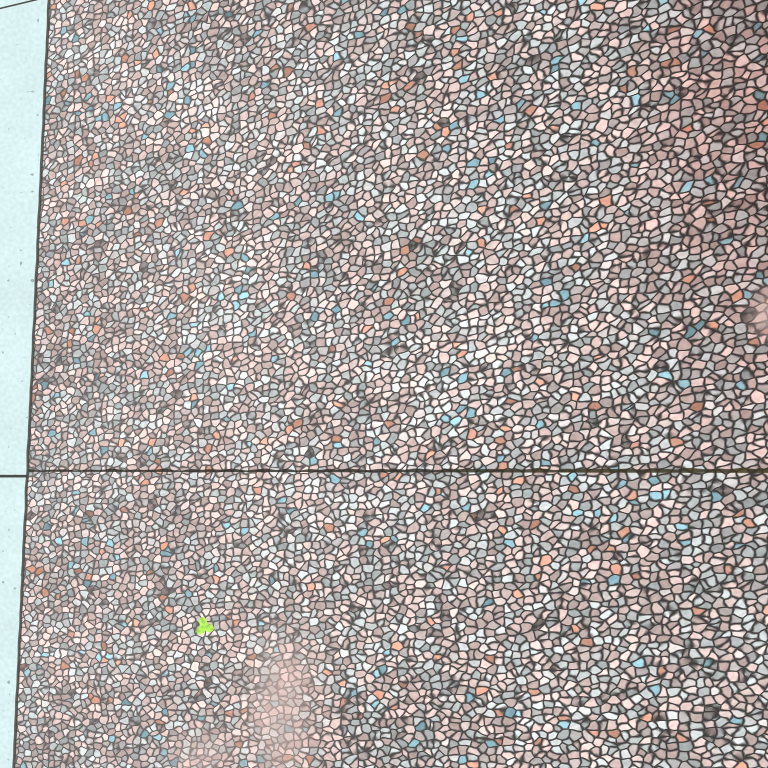
Give the GLSL for this texture, as a Shadertoy shader.

```glsl
const float PEBBLES = 128.0;         // pebbles across the canvas at the left side
const float SPREAD = 0.36;           // growth of the pebbles toward the right
const float GAP_WIDTH = 0.38;        // soft gap between pebbles, in cells
const float TONE_RANGE = 0.36;       // brightness spread among pebbles
const vec3 STONE = vec3(0.845, 0.822, 0.815);
const vec3 GAP_LIGHT = vec3(0.43, 0.415, 0.41);
const vec3 GAP_DARK = vec3(0.26, 0.255, 0.25);
const vec3 PINK = vec3(1.06, 0.97, 0.95);
const vec3 COOL = vec3(0.95, 1.01, 1.02);
const vec3 TEAL = vec3(0.72, 0.95, 1.02);
const vec3 RUST = vec3(1.05, 0.80, 0.70);
const vec3 STAIN = vec3(0.88, 0.77, 0.74);
const vec3 SLAB = vec3(0.87, 0.96, 0.965);
const vec3 SEAM = vec3(0.20, 0.19, 0.17);
const vec3 MOSS = vec3(0.27, 0.24, 0.13);
const vec3 LEAF = vec3(0.70, 0.93, 0.38);
const float EDGE_BOTTOM = 0.018;     // slab border at the bottom of the canvas
const float EDGE_SLOPE = 0.046;
const float EDGE_WIDTH = 0.0019;
const float PAVING_JOINT = 0.387;
const float SLAB_JOINT = 0.380;
const float JOINT_WIDTH = 0.0017;
const vec2 LEAF_POS = vec2(0.266, 0.184);
const float LEAF_SIZE = 0.0095;

vec3 hash3(vec2 p) {
    vec3 q = fract(vec3(p.xyx) * vec3(0.1031, 0.1030, 0.0973));
    q += dot(q, q.yxz + 33.33);
    return fract((q.xxy + q.yzz) * q.zyx);
}

float gradientDot(vec2 cell, vec2 offset) {
    float angle = 6.2832 * hash3(cell + 71.0).x;
    return dot(vec2(cos(angle), sin(angle)), offset);
}

float gradientNoise(vec2 p) {
    vec2 i = floor(p), f = fract(p);
    vec2 u = f * f * f * (f * (f * 6.0 - 15.0) + 10.0);
    vec2 e = vec2(1.0, 0.0);
    return mix(mix(gradientDot(i, f), gradientDot(i + e, f - e), u.x),
               mix(gradientDot(i + e.yx, f - e.yx), gradientDot(i + 1.0, f - 1.0), u.x), u.y);
}

float fbm(vec2 p) {
    float sum = 0.0, gain = 0.6;
    for (int k = 0; k < 4; k++) {
        sum += gain * gradientNoise(p);
        p = p * 2.03 + 17.0;
        gain *= 0.55;
    }
    return sum;
}

// Soft coverage of a line of the given half width
float lineMask(float distance, float halfWidth, float pixel) {
    return 1.0 - smoothstep(halfWidth - pixel, halfWidth + pixel, abs(distance));
}

float blob(vec2 p, vec2 center, vec2 radius) {
    vec2 d = (p - center) / radius;
    return exp(-dot(d, d));
}

// Gap between the two nearest cell points, and the id of the nearest cell
vec3 pebbleCell(vec2 p) {
    vec2 base = floor(p), id = base;
    float nearest = 9.0, second = 9.0;
    for (int y = -1; y <= 1; y++)
    for (int x = -1; x <= 1; x++) {
        vec2 cell = base + vec2(x, y);
        float d = length(cell + 0.05 + 0.9 * hash3(cell).xy - p);
        if (d < nearest) { second = nearest; nearest = d; id = cell; }
        else second = min(second, d);
    }
    return vec3(second - nearest, id);
}

vec3 pebbles(vec2 uv) {
    vec2 p = PEBBLES * uv / (1.0 + SPREAD * uv.x) + 40.0;
    p += 0.35 * vec2(gradientNoise(p * 0.9), gradientNoise(p * 0.9 + 53.0));
    vec3 cell = pebbleCell(p);
    vec3 rnd = hash3(cell.yz + 211.0);
    vec3 tint = mix(COOL, PINK, smoothstep(0.15, 0.75, rnd.y));
    tint = mix(tint, TEAL, step(0.975, rnd.z));
    tint = mix(tint, RUST, step(rnd.z, 0.025));
    vec3 stone = STONE * tint * (1.0 + TONE_RANGE * (rnd.x - 0.5));
    stone *= 1.0 + 0.10 * gradientNoise(p * 2.1);
    vec3 gap = mix(GAP_LIGHT, GAP_DARK, smoothstep(0.0, 0.85, uv.x));
    return mix(gap, stone, smoothstep(0.0, GAP_WIDTH, cell.x));
}

vec3 paving(vec2 uv, float pixel) {
    vec3 color = pebbles(uv);
    float patches = fbm(uv * 5.0);

    // Broad light, red shade on the upper right, and pale stains
    color *= 1.0 + 0.14 * patches + 0.05 * blob(uv, vec2(0.45, 0.5), vec2(0.4));
    float shade = smoothstep(0.7, 1.05, uv.x + 0.15 * patches) * smoothstep(0.2, 0.8, uv.y);
    color *= mix(vec3(1.0), vec3(0.86, 0.78, 0.77), shade);
    float stain = blob(uv, vec2(0.37, 0.07), vec2(0.045, 0.09))
                + blob(uv, vec2(0.26, 0.02), vec2(0.04, 0.035))
                + blob(uv, vec2(1.0, 0.59), vec2(0.025, 0.03));
    color = mix(color, STAIN, 0.6 * clamp(stain * (1.0 + 1.5 * patches), 0.0, 1.0));

    // Ragged joint, wider and mossy toward the right
    float wobble = gradientNoise(vec2(uv.x * 45.0, 3.0));
    float joint = lineMask(uv.y - PAVING_JOINT - 0.0015 * wobble,
                           JOINT_WIDTH * (0.7 + 0.9 * uv.x + wobble), pixel);
    vec3 fill = mix(SEAM, MOSS, smoothstep(0.5, 0.75, uv.x) * (0.5 + wobble));
    return mix(color, fill, joint * 0.85);
}

vec3 slab(vec2 uv, float pixel) {
    vec3 color = SLAB * (1.0 + 0.05 * gradientNoise(uv * 190.0) + 0.05 * fbm(uv * 14.0));
    color *= 1.0 - 0.25 * smoothstep(0.42, 0.6, gradientNoise(uv * 130.0 + 9.0));
    float crack = lineMask(uv.y - 0.989 - 0.24 * uv.x, 0.001, pixel);
    return mix(color, SEAM, max(crack, lineMask(uv.y - SLAB_JOINT, JOINT_WIDTH, pixel)) * 0.85);
}

void mainImage(out vec4 fragColor, in vec2 fragCoord) {
    vec2 uv = fragCoord / iResolution.y;
    float pixel = 0.7 / iResolution.y;

    // Slab and paving meet along a dark slanted edge
    float border = uv.x - EDGE_BOTTOM - EDGE_SLOPE * uv.y - 0.0012 * gradientNoise(vec2(2.0, uv.y * 40.0));
    vec3 color = mix(slab(uv, pixel), paving(uv, pixel), smoothstep(-pixel, pixel, border));
    color = mix(color, SEAM + 0.08, 0.85 * lineMask(border, EDGE_WIDTH, pixel));

    // Lobed leaf
    vec2 d = uv - LEAF_POS;
    float rim = LEAF_SIZE * (1.0 + 0.35 * cos(3.0 * atan(d.y, d.x) + 0.8));
    float leaf = 1.0 - smoothstep(-pixel, pixel, length(d) - rim);
    color = mix(color, LEAF * (1.0 + 0.35 * gradientNoise(uv * 170.0)), leaf);

    fragColor = vec4(clamp(color, 0.0, 1.0), 1.0);
}
```
